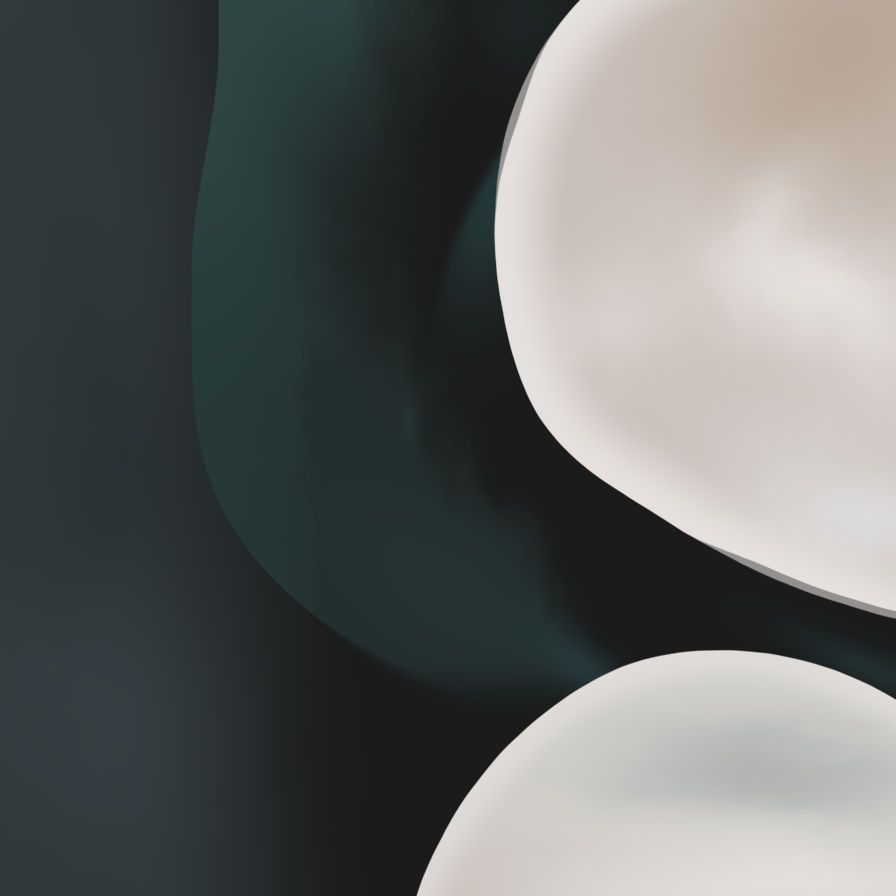
Reproduce this background procedurally as a WebGL 2 fragment shader.

```glsl
#version 300 es
precision highp float;
// Two pale polished stones over a dark painted ground of slate, green and ink.
// Outlines are radii that vary with angle; soft glows and brushed noise
// shade the surfaces.

uniform vec2 u_resolution;
out vec4 outColor;

const vec3 SLATE = vec3(0.188, 0.220, 0.232);
const vec3 GREEN = vec3(0.178, 0.270, 0.258);
const vec3 DEEP_GREEN = vec3(0.138, 0.182, 0.180);
const vec3 INK = vec3(0.104, 0.106, 0.106);
const vec3 TEAL = vec3(0.150, 0.235, 0.240);
const vec3 WHITE = vec3(0.915, 0.902, 0.893);
const vec3 TAUPE = vec3(0.790, 0.752, 0.728);
const vec3 TAN = vec3(0.722, 0.653, 0.590);
const vec3 PEARL = vec3(0.835, 0.825, 0.812);
const vec3 ASH = vec3(0.680, 0.696, 0.688);

float hash(vec2 p) {
  p = fract(p * vec2(0.1031, 0.1137));
  p += dot(p, p.yx + 33.33);
  return fract((p.x + p.y) * p.x * 7.31);
}

float noise(vec2 p) {
  vec2 i = floor(p), f = fract(p);
  f = f * f * (3.0 - 2.0 * f);
  return mix(mix(hash(i), hash(i + vec2(1, 0)), f.x),
             mix(hash(i + vec2(0, 1)), hash(i + vec2(1, 1)), f.x), f.y);
}

// Layered noise, centred on zero
float brush(vec2 p) {
  float sum = 0.0, amp = 0.5;
  for (int i = 0; i < 5; i++) {
    sum += amp * (noise(p) - 0.5);
    p = mat2(1.6, 1.2, -1.2, 1.6) * p + 7.3;
    amp *= 0.5;
  }
  return sum;
}

// Soft elliptical spot turned by an angle
float glow(vec2 p, vec2 centre, vec2 size, float angle) {
  float c = cos(angle), s = sin(angle);
  vec2 q = mat2(c, -s, s, c) * (p - centre) / size;
  return exp(-dot(q, q));
}

// Signed angle from an axis to q
float angleFrom(vec2 q, float axis) {
  vec2 u = vec2(cos(axis), sin(axis));
  return atan(u.x * q.y - u.y * q.x, dot(u, q));
}

// Stone distances are negative inside
float upperStone(vec2 p) {
  vec2 q = p - vec2(0.9115, 0.7005);
  float a = angleFrom(q, 4.154);
  float radius = 0.328 + 0.0247 * smoothstep(0.0, 0.61, -a)
    + 0.048 * smoothstep(0.78, 2.0, -a) + 0.118 * pow(max(a, 0.0), 2.0);
  return length(q) - radius;
}

float lowerStone(vec2 p) {
  vec2 q = p - vec2(0.794, 0.0);
  float a = angleFrom(q, 2.094);
  float radius = 0.274 + 0.05 * pow(max(a, 0.0), 2.0)
    + 0.0385 * pow(max(-a - 0.436, 0.0), 2.0);
  return length(q) - radius;
}

float fill(float d, float soft) { return 1.0 - smoothstep(-soft, soft, d); }

vec3 ground(vec2 p, float px) {
  float n = brush(p * vec2(9.0, 6.0));
  float fine = brush(p * vec2(34.0, 20.0) + 5.0);
  // Slate wash falling into ink at the lower right
  vec3 slate = SLATE * (1.0 + 0.10 * glow(p, vec2(0.05, 0.2), vec2(0.25, 0.14), 0.0)
    - 0.11 * glow(p, vec2(0.17, 0.46), vec2(0.16, 0.16), 0.0) + 0.10 * n);
  vec3 col = mix(slate, INK, smoothstep(0.16, 0.43, p.x + 0.05 * n + 0.06 * p.y));
  // Green sheet with a curved left edge
  float drop = max(0.635 - p.y, 0.0);
  float edge = 0.214 + 4.1 * drop * drop * drop + 0.03 * smoothstep(0.70, 0.95, p.y);
  float inner = 0.33 + 0.06 * fine + 0.02 * n;
  float shade = smoothstep(-0.02, 0.025, p.x - inner) * smoothstep(0.70, 0.58, p.y);
  shade = max(shade, smoothstep(0.23, 0.42, p.x + 0.08 * n) * smoothstep(1.05, 0.78, p.y));
  vec3 sheet = mix(GREEN * mix(0.83, 1.02, smoothstep(0.5, 0.95, p.y)), DEEP_GREEN, shade);
  sheet = mix(sheet, TEAL, 0.3 * glow(p, vec2(0.50, 0.34), vec2(0.16, 0.07), -0.6));
  // Ink band bounding the sheet on its right
  float band = 0.40 + 0.05 * smoothstep(0.78, 1.0, p.y)
    + 0.64 * pow(max(0.72 - p.y, 0.0), 1.2) + 0.10 * n + 0.04 * fine;
  float width = mix(0.045, 0.10, smoothstep(0.45, 0.8, p.y));
  sheet = mix(sheet, INK, smoothstep(-width, width, p.x - band));
  float cover = fill(edge - p.x, px + 0.03 * smoothstep(0.32, 0.22, p.y));
  col = mix(col, sheet, cover * smoothstep(0.20, 0.27, p.y));
  // Teal reflections in the gaps, one bounded by a faint arc
  float arc = 0.468 + 1.15 * pow(max(p.y - 0.56, 0.0), 2.0);
  float sheen = 0.85 * glow(p, vec2(0.55, 0.78), vec2(0.06, 0.12), -0.25)
    * smoothstep(-0.004, 0.018, p.x - arc);
  sheen += 0.4 * glow(p, vec2(0.58, 0.98), vec2(0.05, 0.05), 0.0) * (1.0 + 2.0 * n);
  sheen += 0.75 * glow(p, vec2(0.65, 0.255), vec2(0.06, 0.022), -0.6);
  sheen += 0.6 * glow(p, vec2(0.98, 0.25), vec2(0.10, 0.02), -0.4);
  sheen += 0.4 * glow(p, vec2(0.456, 0.53), vec2(0.008, 0.025), 0.1);
  return mix(col, TEAL, clamp(sheen, 0.0, 1.0));
}

vec3 upperPaint(vec2 p, float d) {
  vec2 w = p + 0.10 * vec2(brush(p * 9.0), brush(p * 8.0 + 20.0));
  vec3 col = mix(TAUPE, TAN, glow(w, vec2(0.95, 0.93), vec2(0.18, 0.16), 0.4));
  col = mix(col, WHITE, 0.85 * glow(w, vec2(0.93, 0.66), vec2(0.16, 0.085), -0.5));
  col = mix(col, WHITE, 0.45 * glow(w, vec2(0.86, 0.75), vec2(0.045, 0.07), -0.3));
  col = mix(col, WHITE, 0.4 * glow(w, vec2(0.68, 0.64), vec2(0.09, 0.07), 0.3));
  col = mix(col, vec3(0.88, 0.88, 0.885), 0.8 * glow(w, vec2(0.99, 0.41), vec2(0.18, 0.08), -0.4));
  return mix(col, WHITE, 0.85 * smoothstep(-0.085, -0.008, d));
}

vec3 lowerPaint(vec2 p, float d) {
  vec2 w = p + vec2(0.10, 0.05) * brush(p * vec2(6.0, 16.0));
  vec3 col = mix(PEARL, TAUPE, 0.7 * glow(w, vec2(0.52, 0.0), vec2(0.12, 0.09), 0.6));
  col = mix(col, ASH, 0.9 * glow(w, vec2(0.87, 0.145), vec2(0.19, 0.06), -0.05));
  col = mix(col, WHITE, 0.6 * glow(w, vec2(0.88, 0.01), vec2(0.20, 0.055), 0.1));
  return mix(col, WHITE, 0.5 * smoothstep(-0.05, -0.004, d));
}

void main() {
  vec2 p = gl_FragCoord.xy / u_resolution;
  float px = 1.0 / min(u_resolution.x, u_resolution.y);
  vec3 col = ground(p, px);
  // Upper stone over a translucent grey rim
  float upper = upperStone(p) + 0.003 * brush(p * 14.0);
  float rim = 0.009 * (smoothstep(0.76, 0.86, p.x)
    + glow(p, vec2(0.575, 0.87), vec2(0.06, 0.07), 0.0));
  col = mix(col, vec3(0.66, 0.65, 0.64), 0.85 * fill(upper, px));
  col = mix(col, upperPaint(p, upper), fill(upper + rim, px));
  // Lower stone
  float lower = lowerStone(p) + 0.003 * brush(p * 12.0 + 3.0);
  col = mix(col, lowerPaint(p, lower), fill(lower, px));
  outColor = vec4(col, 1.0);
}
```
